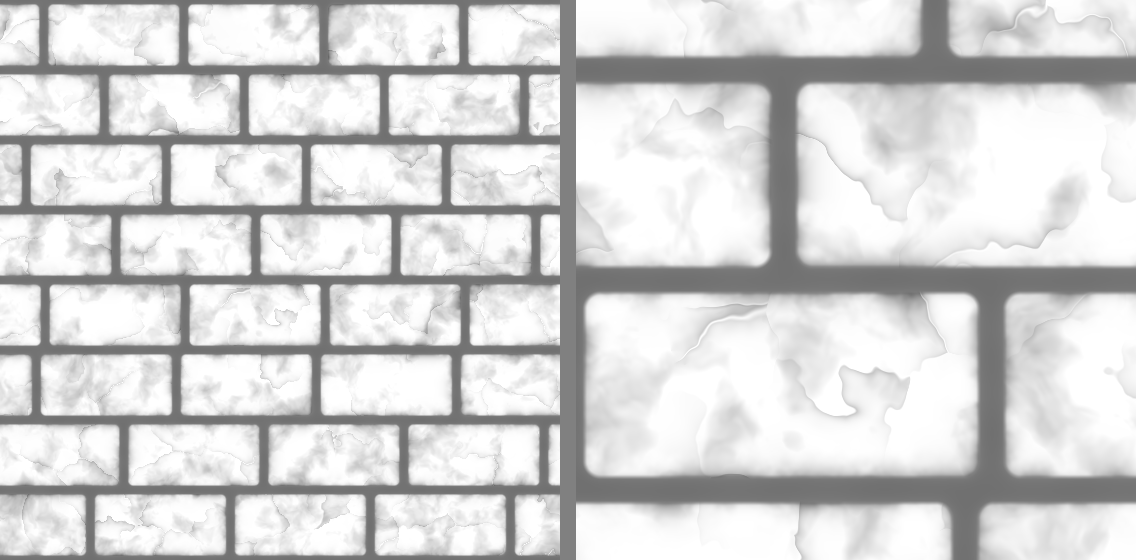
Left: the whole. Right: its middle third, enlarged.
Reproduce this texture map procedurally as a WebGL 2 fragment shader.

```glsl
#version 300 es
precision highp float;
// White marbled bricks with soft worn rims, set in grey mortar in shifted rows.

#define ROWS 8.0
#define COLUMNS 4.0
#define JOINT 0.125          // joint width, in row heights
#define CORNER 0.075         // corner radius, in row heights
#define MORTAR_TONE 0.445
#define BRICK_TONE 1.0
#define CLOUD_DEPTH 0.62
#define CREASE_DEPTH 0.36
#define RIM_DEPTH 0.30
#define CREASE_SCALE 1.45    // facets per row height

uniform vec2 u_resolution;
out vec4 fragColor;

// Sideways shift of each row, bottom to top, in brick lengths
const float ROW_SHIFT[8] = float[8](0.646, 0.885, 0.260, 0.323, 0.828, 0.188, 0.745, 0.313);

vec2 hash2(vec2 p) {
    vec3 h = fract(p.xyx * vec3(0.1031, 0.1030, 0.0973));
    h += dot(h, h.yzx + 33.33);
    return fract((h.xx + h.yz) * h.zy);
}

float valueNoise(vec2 p) {
    vec2 cell = floor(p), f = fract(p);
    f = f * f * (3.0 - 2.0 * f);
    float low = mix(hash2(cell).x, hash2(cell + vec2(1, 0)).x, f.x);
    float high = mix(hash2(cell + vec2(0, 1)).x, hash2(cell + vec2(1, 1)).x, f.x);
    return mix(low, high, f.y);
}

float clouds(vec2 p) {
    float sum = 0.0, weight = 0.5;
    for (int octave = 0; octave < 4; octave++) {
        sum += weight * valueNoise(p);
        p = mat2(1.6, 1.2, -1.2, 1.6) * p + 7.3;
        weight *= 0.5;
    }
    return sum / 0.9375;
}

// Cellular facets, each shaded toward one random side so borders read as creases
float creases(vec2 p) {
    vec2 cell = floor(p), toPoint = vec2(0), nearestId = vec2(0);
    float nearest = 9.0, second = 9.0;
    for (int y = -1; y <= 1; y++)
    for (int x = -1; x <= 1; x++) {
        vec2 id = cell + vec2(x, y);
        vec2 offset = id + hash2(id) - p;
        float dist = length(offset);
        if (dist < nearest) {
            second = nearest;
            nearest = dist;
            toPoint = offset;
            nearestId = id;
        } else {
            second = min(second, dist);
        }
    }
    float border = second - nearest;
    vec2 variation = hash2(nearestId + 19.7);
    float angle = 6.2832 * variation.x;
    float facing = max(0.0, dot(-toPoint, vec2(cos(angle), sin(angle))) / max(nearest, 0.001));
    float fade = 0.65 * exp(-border * 9.0) + 0.35 * exp(-border * 40.0);
    return facing * facing * fade * smoothstep(0.0, 0.025, border) * (0.35 + 0.65 * variation.y);
}

float roundedBox(vec2 p, vec2 halfSize, float radius) {
    vec2 q = abs(p) - halfSize + radius;
    return length(max(q, 0.0)) + min(max(q.x, q.y), 0.0) - radius;
}

void main() {
    vec2 uv = gl_FragCoord.xy / u_resolution;

    // Brick layout: one unit is one row height
    float row = min(floor(uv.y * ROWS), ROWS - 1.0);
    float along = uv.x * COLUMNS - ROW_SHIFT[int(row) % 8];
    float column = mod(floor(along), COLUMNS);
    vec2 cellSize = vec2(ROWS / COLUMNS, 1.0);
    vec2 local = (vec2(fract(along), fract(uv.y * ROWS)) - 0.5) * cellSize;
    float edge = roundedBox(local, 0.5 * (cellSize - JOINT), CORNER);
    float pixel = ROWS / min(u_resolution.x, u_resolution.y);

    // Marbling, with its own noise region for every brick
    vec2 surface = local + vec2(column, row) * vec2(13.0, 11.0) + 20.0;
    vec2 bend = vec2(clouds(surface * 2.6), clouds(surface * 2.6 + 5.7)) - 0.5;
    float cloud = clouds(surface * 3.6 + bend);
    float crease = creases((surface + 0.55 * bend) * CREASE_SCALE);
    float patchy = smoothstep(0.25, 0.75, clouds(surface * 5.0 + 3.1));

    // Worn rim: a thin even bevel and a wider broken shadow
    float inside = max(-edge, 0.0);
    float rim = 0.45 * exp(-inside / 0.02) + patchy * exp(-inside / 0.055);
    float brick = BRICK_TONE - CLOUD_DEPTH * max(cloud - 0.49, 0.0)
                - CREASE_DEPTH * crease - RIM_DEPTH * rim;

    // Mortar, lighter beside the bricks, with faint wrapping streaks
    float streaks = sin(6.2832 * (uv.x * 5.0 + uv.y * 24.0))
                  + sin(6.2832 * (uv.x * 17.0 - uv.y * 8.0));
    float mortar = MORTAR_TONE + 0.05 * exp(-max(edge, 0.0) / 0.018) + 0.004 * streaks;

    float softness = max(pixel, 0.014);
    float tone = mix(brick, mortar, smoothstep(-softness, softness, edge));
    fragColor = vec4(vec3(clamp(tone, 0.0, 1.0)), 1.0);
}
```
